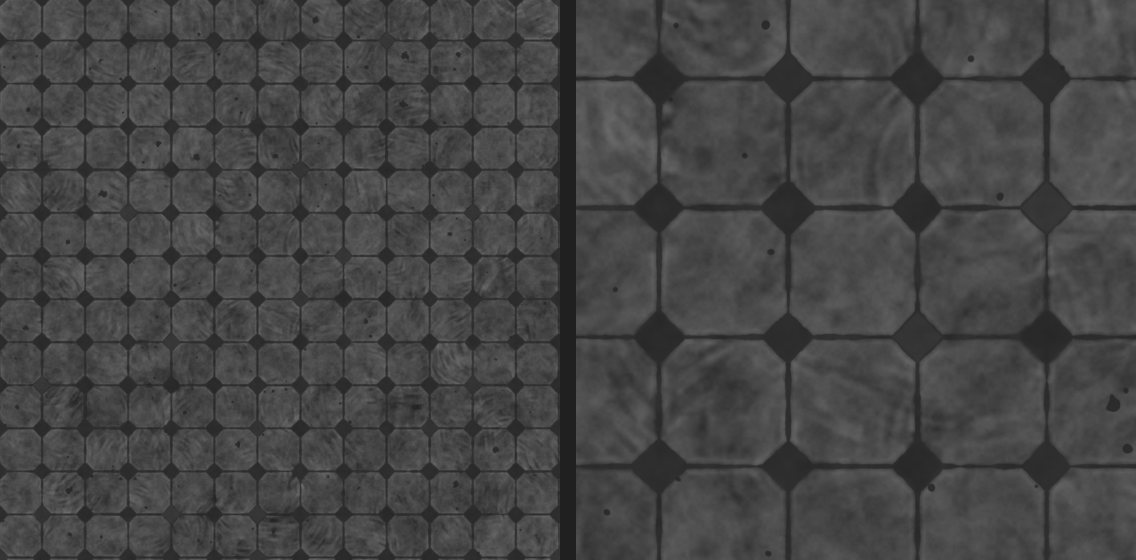
Left, the full canvas; right, a detail of the centre.
Give the GLSL for this texture, as a WebGL 2 fragment shader.

```glsl
#version 300 es
precision highp float;
precision highp int;
// Worn grey octagon floor tiles with small dark diamond insets, 13 by 13.
// An octagon distance function is repeated on a grid; wrapped value noise
// adds grime, brushed scuffs, pale chipped rims and scattered pits.
uniform vec2 u_resolution;
out vec4 fragColor;

const float TILES = 13.0;
const vec2 GRID_SHIFT = vec2(0.024, -0.058);
const float JOINT_HALF = 0.017;
const float DIAMOND_HALF = 0.222;
const float TILE_GREY = 0.292;
const float JOINT_GREY = 0.178;
const float DIAMOND_GREY = 0.172;
const float PIT_GREY = 0.15;

// Integer hash: three random values for a lattice point and a seed.
vec3 hash3(vec2 p, float seed) {
    uvec3 v = uvec3(ivec3(round(vec3(p, seed))));
    v = v * 1664525u + 1013904223u;
    for (int i = 0; i < 2; i++) {
        v.x += v.y * v.z;
        v.y += v.z * v.x;
        v.z += v.x * v.y;
        v ^= v >> 16u;
    }
    return vec3(v) / 4294967295.0;
}

// Value noise that wraps after the given period.
float noise(vec2 p, float period, float seed) {
    vec2 cell = floor(p);
    vec2 f = p - cell;
    f = f * f * (3.0 - 2.0 * f);
    vec2 lo = mod(cell, period);
    vec2 hi = mod(cell + 1.0, period);
    float below = mix(hash3(lo, seed).x, hash3(vec2(hi.x, lo.y), seed).x, f.x);
    float above = mix(hash3(vec2(lo.x, hi.y), seed).x, hash3(hi, seed).x, f.x);
    return mix(below, above, f.y);
}

// Layered noise over the tile grid, with a whole number of cells per tile.
float fbm(vec2 grid, float cellsPerTile, float seed) {
    float sum = 0.0, weight = 0.5, total = 0.0;
    for (int i = 0; i < 4; i++) {
        sum += weight * noise(grid * cellsPerTile, TILES * cellsPerTile, seed + float(i));
        total += weight;
        weight *= 0.62;
        cellsPerTile *= 2.0;
    }
    return sum / total;
}

vec2 rotate(vec2 p, float angle) {
    float c = cos(angle), s = sin(angle);
    return vec2(c * p.x - s * p.y, s * p.x + c * p.y);
}

// Fine curved strokes in two random directions on each tile.
float scuffs(vec2 local, vec2 tile, vec2 grid) {
    float sum = 0.0;
    for (int i = 0; i < 2; i++) {
        float seed = 40.0 + float(i);
        vec3 rnd = hash3(tile, seed);
        vec2 p = rotate(local, rnd.x * 6.2832);
        p.y += (rnd.y - 0.5) * 1.6 * p.x * p.x;
        float stroke = noise(p * vec2(4.0, 17.0) + rnd.yz * 90.0, 256.0, seed);
        float patchy = noise(grid * 3.0, TILES * 3.0, seed + 5.0);
        sum += (stroke - 0.5) * smoothstep(0.35, 0.75, patchy) * (0.4 + rnd.z);
    }
    return sum;
}

// Sparse round pits of random size; each stays inside its own cell.
float pits(vec2 grid, float density, float chance, float radius, float blur, float seed) {
    vec2 p = grid * density;
    vec2 cell = mod(floor(p), TILES * density);
    vec3 rnd = hash3(cell, seed);
    float size = radius * (0.4 + 0.6 * hash3(cell, seed + 1.0).x);
    float ragged = (noise(grid * 16.0, TILES * 16.0, seed) - 0.5) * radius * 0.8;
    float d = length(fract(p) - 0.3 - 0.4 * rnd.xy) - size + ragged;
    float soft = blur * density;
    return step(rnd.z, chance) * (1.0 - smoothstep(-soft, soft, d));
}

void main() {
    vec2 grid = gl_FragCoord.xy / u_resolution * TILES + GRID_SHIFT;
    float pixel = TILES / min(u_resolution.x, u_resolution.y);
    vec2 tile = mod(floor(grid), TILES);
    vec2 local = fract(grid) - 0.5;
    vec3 tileRnd = hash3(tile, 1.0);
    vec3 insetRnd = hash3(mod(round(grid), TILES), 2.0);

    // Octagon: straight sides cut by the corner diamonds, with worn edges.
    vec2 a = abs(local);
    float side = max(a.x, a.y) - (0.5 - JOINT_HALF);
    float diamond = DIAMOND_HALF + (insetRnd.x - 0.5) * 0.03;
    float corner = (a.x + a.y - 1.0 + diamond) * 0.7071;
    float edge = max(side, corner) + (fbm(grid, 6.0, 10.0) - 0.5) * 0.034;

    // Tile face: broad tone, mottled grime, strokes and dark patches.
    float grain = fbm(grid, 8.0, 20.0) - 0.5;
    float grime = fbm(grid, 2.0, 25.0);
    float face = TILE_GREY + (tileRnd.x - 0.5) * 0.022;
    face += (noise(grid / TILES * 4.0, 4.0, 3.0) - 0.5) * 0.028;
    face += (grime - 0.5) * 0.13 + grain * 0.13;
    face += scuffs(local, tile, grid) * 0.085;
    face -= 0.05 * smoothstep(0.56, 0.74, fbm(grid, 3.0, 30.0) + grain * 0.3);

    // Pale broken rim, then a shadow where the face meets the joint.
    float chipped = smoothstep(0.3, 0.7, noise(grid * 7.0, TILES * 7.0, 35.0));
    face += 0.042 * chipped * exp(-abs(edge + 0.035) / 0.025);
    face -= 0.035 * smoothstep(-0.025, 0.0, edge);

    // Joints and insets; a few insets are paler.
    float inset = DIAMOND_GREY + (insetRnd.y - 0.5) * 0.016;
    inset += 0.035 * step(0.88, insetRnd.z) + grain * 0.035;
    float gap = JOINT_GREY + grain * 0.05;
    float ground = mix(gap, inset, smoothstep(0.0, 0.03, corner));

    float grey = mix(face, ground, smoothstep(-pixel, pixel, edge));
    float pit = max(pits(grid, 1.0, 0.11, 0.085, pixel, 50.0),
                    pits(grid, 4.0, 0.045, 0.14, pixel, 60.0));
    grey = mix(grey, PIT_GREY, pit * 0.85);
    fragColor = vec4(vec3(grey), 1.0);
}
```
